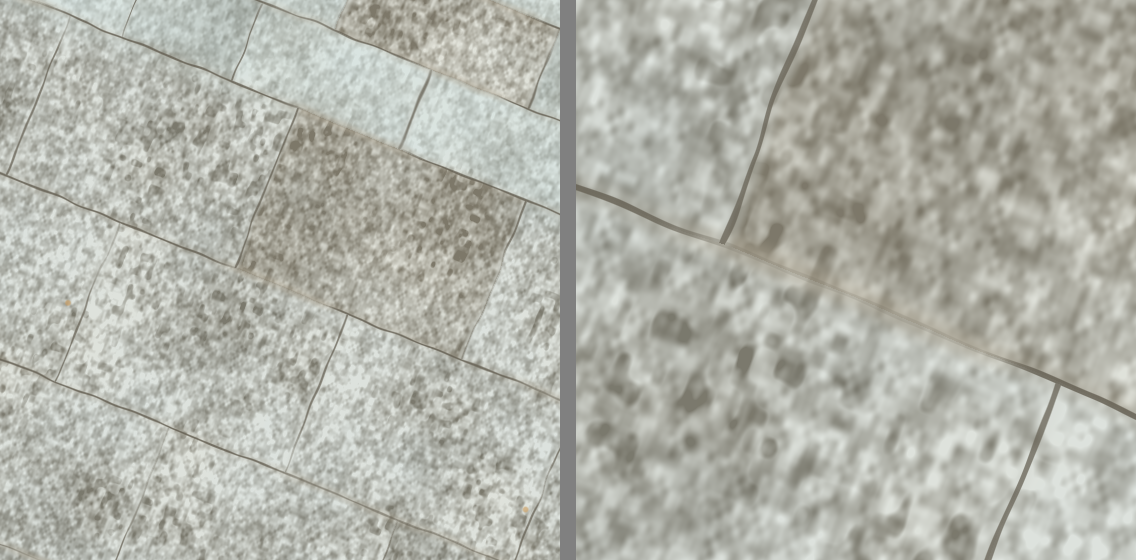
Left, the full canvas; right, a detail of the centre.
Reproduce this texture procedurally as a WebGL 1 fragment shader.

```glsl
precision highp float;
uniform vec2 u_resolution;

#define TILT 0.384
#define ROW_HEIGHT 0.307
#define ROW_START -0.02
#define SLAB_LENGTH 0.44
#define SLAB_START 0.567
#define SMALL_LENGTH 0.267
#define SMALL_START 0.227
#define JOINT_WIDTH 0.0036
#define GRAIN_SCALE 105.0
#define GRAIN_CONTRAST 1.6
#define FLECK_DEPTH 0.6

const vec3 DARK_STONE = vec3(0.57, 0.57, 0.53);
const vec3 PALE_STONE = vec3(0.83, 0.845, 0.82);
const vec3 JOINT_SHADOW = vec3(0.40, 0.38, 0.33);
const vec3 SANDY_GROUT = vec3(0.70, 0.67, 0.60);
const vec3 RUST = vec3(0.80, 0.62, 0.38);

float hash(vec2 p) {
  return fract(sin(dot(p, vec2(127.1, 311.7))) * 43758.5453);
}

float noise(vec2 p) {
  vec2 i = floor(p), f = fract(p);
  f = f * f * (3.0 - 2.0 * f);
  return mix(mix(hash(i), hash(i + vec2(1.0, 0.0)), f.x),
             mix(hash(i + vec2(0.0, 1.0)), hash(i + 1.0), f.x), f.y);
}

float fbm(vec2 p) {
  float sum = 0.0, amplitude = 0.5;
  for (int i = 0; i < 4; i++) {
    sum += amplitude * noise(p);
    p = p * 2.03 + 17.3;
    amplitude *= 0.5;
  }
  return sum / 0.9375;
}

// xy: distances to the cross joint and the row joint, zw: column and row
vec4 paving(vec2 q) {
  float v = q.y - ROW_START;
  bool small = v < 0.0;
  float height = small ? 0.5 * ROW_HEIGHT : ROW_HEIGHT;
  float row = floor(v / height);
  float shift = 0.5 * mod(row, 2.0);
  float len = small ? SMALL_LENGTH : SLAB_LENGTH;
  float k = (q.x - (small ? SMALL_START : SLAB_START)) / len;
  // the small courses have uneven lengths
  k += shift + (small ? 0.22 * sin(1.5708 * k) - 0.5 : 0.0);
  vec2 f = fract(vec2(k, v / height));
  return vec4(min(f, 1.0 - f) * vec2(len, height), floor(k), row);
}

float line(float dist, float halfWidth, float pixel) {
  return 1.0 - smoothstep(halfWidth - pixel, halfWidth + pixel, dist);
}

// 1 for the slabs worn down to brown stone
float wornSlab(vec2 slab) {
  float middle = 1.0 - step(0.5, length(slab));
  float top = 1.0 - step(0.5, length(slab - vec2(1.0, -2.0)));
  return max(middle, top);
}

void main() {
  vec2 p = gl_FragCoord.xy / u_resolution;
  float pixel = 0.8 / min(u_resolution.x, u_resolution.y);
  vec2 down = vec2(p.x, 1.0 - p.y);
  float c = cos(TILT), s = sin(TILT);
  vec2 q = vec2(c * down.x + s * down.y, c * down.y - s * down.x);

  vec2 wobble = vec2(noise(q * 26.0), noise(q * 26.0 + 41.0)) - 0.5;
  vec4 slab = paving(q + 0.006 * wobble);
  float slabTone = hash(slab.zw + 3.7) - 0.5;
  float worn = wornSlab(slab.zw);

  // mottled stone: broad clouds, fine grain and dark flecks
  float cloud = fbm(q * 5.0 + slab.zw * 9.0);
  float patches = fbm(q * 8.0 + 23.0);
  vec2 g = q * GRAIN_SCALE * vec2(1.15, 0.85);
  float grain = 0.6 * noise(g) + 0.4 * noise(g * 1.9 + 7.0);
  float fleck = smoothstep(0.55, 0.8, noise(g * 0.75 + 61.0))
              * smoothstep(0.35, 0.65, patches);
  float smoothTop = 1.0 - smoothstep(-0.06, 0.04, q.y);
  smoothTop *= 1.0 - worn;
  float tone = 0.64 + GRAIN_CONTRAST * mix(1.0, 0.6, smoothTop) * (grain - 0.5)
             + 1.1 * (cloud - 0.5) + 0.2 * slabTone + 0.14 * smoothTop
             - 0.34 * worn * smoothstep(0.25, 0.6, cloud + 0.15)
             - FLECK_DEPTH * (1.0 - 0.7 * smoothTop) * fleck;
  vec3 color = mix(DARK_STONE, PALE_STONE, clamp(tone, -0.35, 1.15));

  // cool bloom on clean stone, warm stain on worn stone
  float warmth = clamp(worn + 1.5 * (patches - 0.55), -1.0, 1.0);
  color += vec3(0.012, -0.002, -0.015) * warmth;
  color += vec3(-0.014, 0.006, 0.012) * smoothTop;

  // joints: broken dark cracks, sandy filling and pale worn edges
  vec2 crack = smoothstep(0.32, 0.62, vec2(noise(q * 9.0 + 5.0) + 0.12,
                                           noise(q * 6.0 + 31.0)));
  float halfWidth = JOINT_WIDTH * mix(0.3, 0.6, noise(q * 40.0));
  float sand = (1.0 - smoothstep(0.0, 0.014, slab.y)) * (1.0 - 0.6 * crack.y);
  float rim = 1.0 - smoothstep(0.003, 0.009, slab.x);
  color = mix(color, SANDY_GROUT, 0.5 * sand);
  color = mix(color, PALE_STONE, 0.35 * rim);
  float shadow = max(line(slab.x, halfWidth, pixel) * mix(0.25, 0.75, crack.x),
                     line(slab.y, halfWidth, pixel) * mix(0.15, 0.85, crack.y));
  color = mix(color, JOINT_SHADOW, shadow);

  // rare rust spots
  vec2 cell = floor(p * 6.0);
  vec2 spot = 0.2 + 0.6 * vec2(hash(cell + 11.0), hash(cell + 29.0));
  float spotDistance = length(fract(p * 6.0) - spot) / 6.0;
  float rust = line(spotDistance, 0.005, 0.002) * step(0.92, hash(cell + 47.0));
  color = mix(color, RUST, 0.65 * rust);

  gl_FragColor = vec4(clamp(color, 0.0, 1.0), 1.0);
}
```
